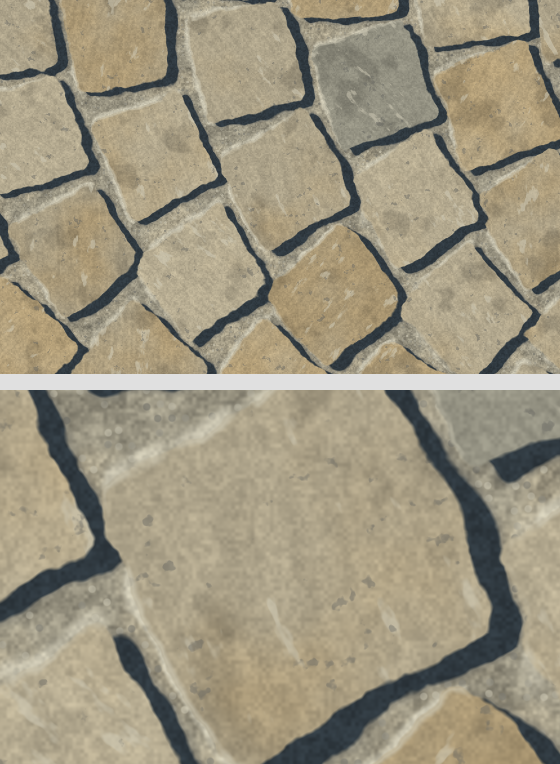
Top, the full canvas; bottom, a detail of the centre.
This texture is drawn by a WebGL 2 fragment shader. Its source:

```glsl
#version 300 es
precision highp float;
// Sunlit sandstone setts in curving columns, with gritty mortar and hard shadows.
uniform vec2 u_resolution;
out vec4 fragColor;

// Layout, in canvas heights, with y running down
const vec2 FIRST_CENTRE = vec2(0.295, 0.11);
const vec2 SPACING = vec2(0.32, 0.31);
const float COLUMN_DROP = 0.055;
const vec2 BEND = vec2(0.2, 0.2);
const vec2 TURN = vec2(0.12, 0.72);
const float HALF_SIZE = 0.137;
const float CORNER = 0.022;
const float MIN_GAP = 0.010;
const float EDGE_ROUGHNESS = 0.020;
const vec2 SHADOW_REACH = vec2(0.027, 0.013);
const vec2 GREY_CELL = vec2(2.0, 0.0);

// Palette
const vec3 OCHRE = vec3(0.69, 0.61, 0.46);
const vec3 SAND = vec3(0.69, 0.65, 0.55);
const vec3 MORTAR = vec3(0.59, 0.57, 0.50);
const vec3 PALE = vec3(0.81, 0.79, 0.71);
const vec3 DIM = vec3(0.40, 0.40, 0.38);
const vec3 SHADOW = vec3(0.17, 0.21, 0.24);

float hash(vec2 p) {
  vec3 q = fract(p.xyx * vec3(0.1031, 0.1030, 0.0973));
  q += dot(q, q.yzx + 33.33);
  return fract((q.x + q.y) * q.z);
}

float noise(vec2 p) {
  vec2 i = floor(p), f = fract(p);
  f = f * f * (3.0 - 2.0 * f);
  return mix(mix(hash(i), hash(i + vec2(1, 0)), f.x),
             mix(hash(i + vec2(0, 1)), hash(i + vec2(1, 1)), f.x), f.y);
}

float fbm(vec2 p) {
  float sum = 0.0, amp = 0.5;
  for (int k = 0; k < 4; k++) {
    sum += amp * noise(p);
    p = mat2(1.6, 1.2, -1.2, 1.6) * p + 17.3;
    amp *= 0.5;
  }
  return sum / 0.9375;
}

mat2 rotation(float a) { return mat2(cos(a), sin(a), -sin(a), cos(a)); }

float columnBend(float y) { return y * (BEND.x + BEND.y * y); }

// Distance to one tapered, rounded sett
float settDistance(vec2 p, vec2 cell) {
  vec2 centre = FIRST_CENTRE + cell * SPACING;
  centre.y += COLUMN_DROP * cell.x;
  centre.x += columnBend(centre.y);
  vec2 jitter = vec2(hash(cell + 41.0), hash(cell + 73.0)) - 0.5;
  float angle = TURN.x + TURN.y * centre.y + 0.12 * jitter.x;
  vec2 local = rotation(angle) * (p - centre - 0.018 * jitter);
  vec2 halfSize = HALF_SIZE + 0.014 * jitter.yx + 0.10 * jitter * local.yx;
  vec2 q = abs(local) - halfSize + CORNER;
  return length(max(q, 0.0)) + min(max(q.x, q.y), 0.0) - CORNER;
}

// Nearest sett: x is the rough-edged distance, yz its cell
vec3 nearestSett(vec2 p) {
  vec2 w = p + 0.016 * (vec2(noise(p * 9.0 + 5.0), noise(p * 9.0 + 31.0)) - 0.5);
  vec2 base;
  base.x = round((w.x - columnBend(w.y) - FIRST_CENTRE.x) / SPACING.x);
  base.y = round((w.y - FIRST_CENTRE.y - COLUMN_DROP * base.x) / SPACING.y);
  float first = 9.0, second = 9.0;
  vec2 id = base;
  for (int k = 0; k < 9; k++) {
    vec2 cell = base + vec2(k % 3 - 1, k / 3 - 1);
    float d = settDistance(w, cell);
    if (d < first) { second = first; first = d; id = cell; }
    else second = min(second, d);
  }
  float d = max(first, 0.5 * (first - second) + MIN_GAP);
  return vec3(d + EDGE_ROUGHNESS * (fbm(p * 26.0) - 0.5), id);
}

// Weathered face: stains, tool marks, pits and pale scars
vec3 faceColour(vec2 p, vec2 cell, float grain) {
  float tone = hash(cell + 12.0);
  vec2 q = p + 7.0 * tone;
  vec3 c = mix(OCHRE, SAND, smoothstep(0.25, 0.75, 0.55 * tone + 0.5 * fbm(q * 8.0)));
  if (cell == GREY_CELL) c = MORTAR * vec3(0.98, 1.0, 1.02);
  c *= 0.96 + 0.08 * hash(cell + 57.0);
  c *= 1.0 - 0.13 * smoothstep(0.56, 0.72, fbm(q * 13.0 + 9.0));
  vec2 marks = rotation(0.6 + 2.0 * tone) * q;
  c *= 1.0 + 0.07 * (noise(marks * vec2(14.0, 150.0)) - 0.5);
  c *= 1.0 + 0.20 * (grain - 0.5) + 0.10 * (fbm(q * 45.0) - 0.5);
  c = mix(c, PALE, 0.55 * smoothstep(0.70, 0.80, fbm(marks * vec2(20.0, 42.0))));
  return mix(c, DIM, 0.45 * smoothstep(0.73, 0.82, fbm(q * 55.0 + 3.0)));
}

// Mortar with sand grains and small pebbles
vec3 mortarColour(vec2 p, float grain) {
  vec3 c = mix(MORTAR, SAND, 0.6 * smoothstep(0.4, 0.7, fbm(p * 14.0 + 4.0)));
  c *= 1.0 + 0.38 * (grain - 0.5) + 0.40 * (fbm(p * 55.0) - 0.5);
  vec2 g = p * 85.0, cell = floor(g);
  float pick = hash(cell + 8.0);
  vec2 offset = vec2(hash(cell + 19.0), hash(cell + 23.0)) - 0.5;
  float r = length(fract(g) - 0.5 - 0.35 * offset);
  float pebble = (1.0 - smoothstep(0.20, 0.36, r)) * step(0.72, pick);
  return mix(c, mix(DIM, PALE, fract(pick * 37.0)), 0.55 * pebble);
}

void main() {
  vec2 p = vec2(gl_FragCoord.x, u_resolution.y - gl_FragCoord.y) / u_resolution.y;
  float soft = max(0.0022, 0.9 / u_resolution.y);
  float grain = 0.6 * noise(p * 290.0) + 0.4 * noise(p * 130.0 + 60.0);
  vec3 sett = nearestSett(p);
  vec2 reach = SHADOW_REACH * (0.7 + 0.6 * noise(p * 15.0));
  float shadeDist = nearestSett(p - reach).x;
  float face = 1.0 - smoothstep(-soft, soft, sett.x);

  // Lit flanks, then shadows, lie under the faces
  float lit = smoothstep(0.1, 0.6, (shadeDist - sett.x) / length(reach));
  float chipped = smoothstep(0.25, 0.55, fbm(p * 32.0 + 11.0));
  float flank = lit * (1.0 - smoothstep(0.004, 0.018, sett.x));
  vec3 colour = mortarColour(p, grain);
  colour = mix(colour, PALE * (0.88 + 0.22 * grain), flank * (0.3 + 0.6 * chipped));
  colour = mix(colour, DIM, 0.35 * (1.0 - smoothstep(0.0, 0.008, shadeDist)));
  float shadow = 1.0 - smoothstep(-soft, soft, shadeDist);
  colour = mix(colour, SHADOW * (0.8 + 0.4 * grain), 0.96 * shadow);
  colour = mix(colour, faceColour(p, sett.yz, grain), face);

  // Worn bright lip on the sunward edges
  float lip = lit * face * smoothstep(-0.007, -0.001, sett.x);
  fragColor = vec4(mix(colour, PALE, 0.65 * lip * chipped), 1.0);
}
```
